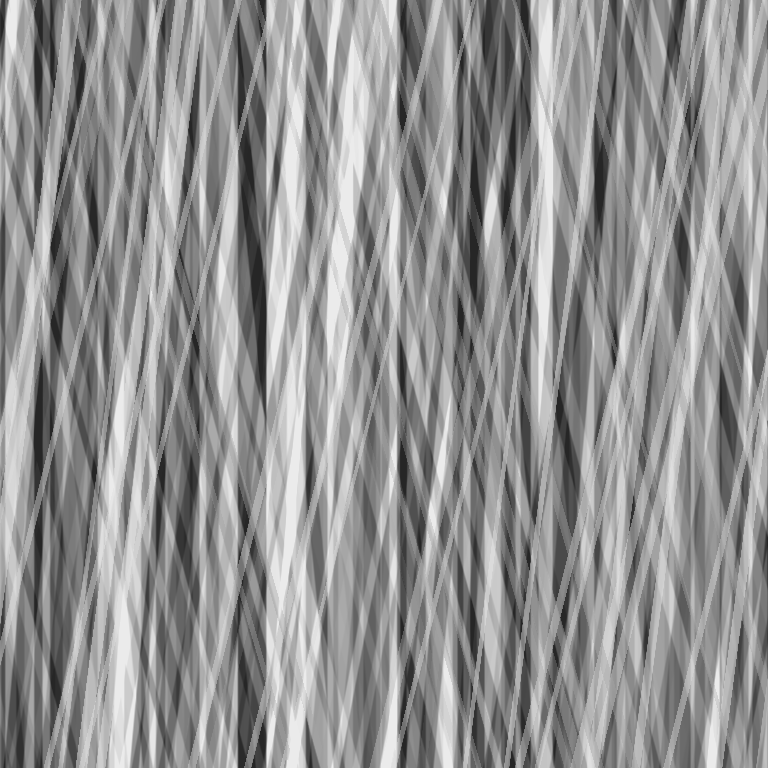
Write a Shadertoy shader that draws this texture.

```glsl
float hash(float n, float seed) {
    return fract(sin(n * 127.1 + seed * 311.7) * 43758.5453);
}

// Random tone of one stripe, biased so that neighbours contrast
float stripeTone(float cell, float seed) {
    return 0.65 * hash(cell, seed) + 0.35 * mod(cell, 2.0);
}

// Flat tones in stripes of uneven width, centred on zero
float stripes(float x, float count, float seed) {
    float p = x * count + seed * 7.3;
    float cell = floor(p);
    float edge = 0.15 + 0.7 * hash(cell, seed + 0.5);
    float blur = min(0.0016 * count, 0.14);
    float side = smoothstep(edge - blur, edge + blur, p - cell);
    return mix(stripeTone(cell - 1.0, seed), stripeTone(cell, seed), side) - 0.5;
}

// Stripes that shift sideways by lean over the canvas height
float leaning(vec2 uv, float lean, float count, float seed) {
    return stripes(uv.x - lean * uv.y, count, seed);
}

// Coverage of the few brightest leaning stripes
float strands(vec2 uv, float lean, float count, float seed) {
    return smoothstep(0.27, 0.33, leaning(uv, lean, count, seed));
}

void mainImage(out vec4 fragColor, in vec2 fragCoord) {
    vec2 uv = fragCoord / iResolution.xy;

    // Upright bands, broad and fine
    float band = stripes(uv.x, 29.0, 1.0);
    float tone = 0.50 + 0.42 * band + 0.36 * stripes(uv.x, 88.0, 2.0);

    // Light bands show right-leaning fibres, dark bands left-leaning ones
    float right = 0.34 * leaning(uv, 0.09, 52.0, 3.0)
                + 0.26 * leaning(uv, 0.19, 66.0, 4.0);
    float left = 0.24 * leaning(uv, -0.27, 64.0, 5.0)
               + 0.22 * leaning(uv, -0.10, 48.0, 6.0);
    tone += right * (1.0 + 0.8 * band) + left * (1.0 - 0.8 * band);

    // Thin pale strands laid over the bands
    tone = mix(tone, 0.86, 0.45 * strands(uv, 0.25, 84.0, 7.0));
    tone = mix(tone, 0.90, 0.50 * strands(uv, 0.13, 72.0, 8.0));
    tone = mix(tone, 0.64, 0.40 * strands(uv, -0.29, 90.0, 9.0));

    fragColor = vec4(vec3(clamp(tone, 0.15, 0.92)), 1.0);
}
```
